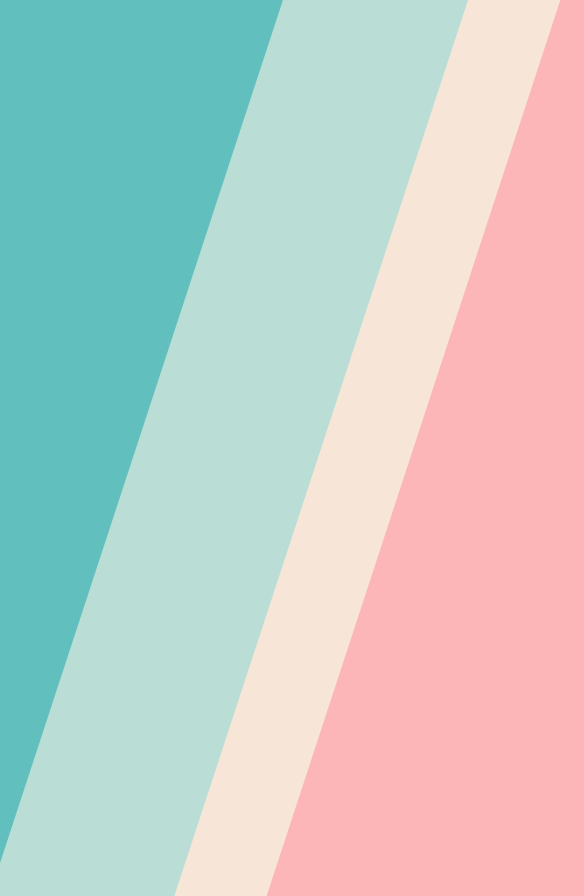
This background is drawn by a WebGL 2 fragment shader. Its source:

```glsl
#version 300 es
precision highp float;
// Four flat pastel bands separated by parallel slanted edges.
// Each pixel slides along the slant to the bottom side of the canvas, and
// the bands are then layered left to right with antialiased steps.

uniform vec2 u_resolution;
out vec4 fragColor;

// Horizontal shift of every edge from bottom to top, in canvas widths
const float LEAN = 0.503;
// Width of the edge blend, in output samples
const float EDGE_SOFTNESS = 1.3;

const vec3 TEAL  = vec3(0.380, 0.750, 0.740);
const vec3 MINT  = vec3(0.730, 0.870, 0.840);
const vec3 CREAM = vec3(0.970, 0.900, 0.845);
const vec3 PINK  = vec3(0.990, 0.712, 0.720);

// Where each band starts on the bottom side, in canvas widths
const int BAND_COUNT = 3;
const float BAND_START[BAND_COUNT] = float[](-0.0185, 0.2985, 0.4565);
const vec3 BAND_COLOR[BAND_COUNT] = vec3[](MINT, CREAM, PINK);

void main() {
    vec2 uv = gl_FragCoord.xy / u_resolution;

    // Coordinate that is constant along the slant
    float across = uv.x - LEAN * uv.y;
    float halfBlend = 0.5 * EDGE_SOFTNESS * length(vec2(1.0, LEAN) / u_resolution);

    // Layer each band over the ones to its left
    vec3 color = TEAL;
    for (int i = 0; i < BAND_COUNT; i++) {
        float coverage = smoothstep(-halfBlend, halfBlend, across - BAND_START[i]);
        color = mix(color, BAND_COLOR[i], coverage);
    }

    fragColor = vec4(color, 1.0);
}
```
